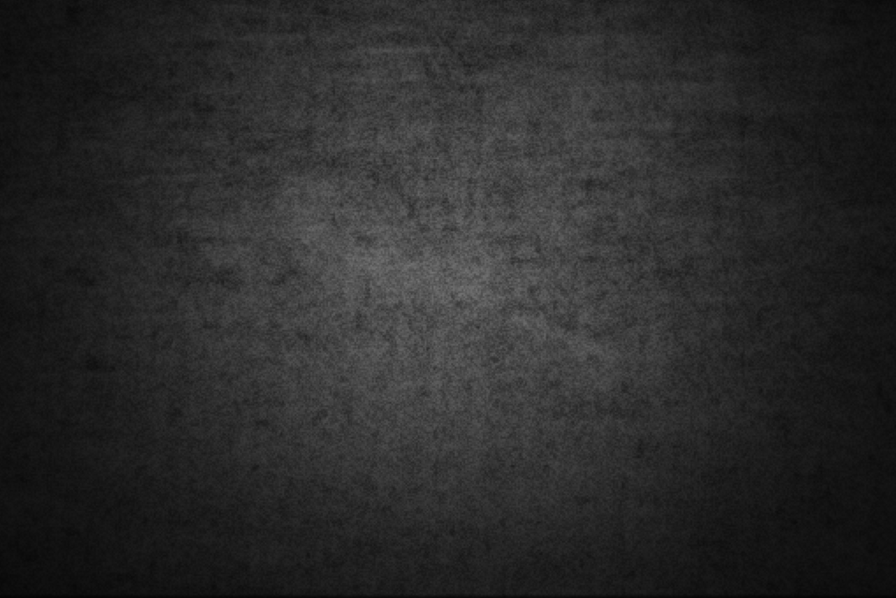
Reproduce this texture procedurally as a WebGL 2 fragment shader.

```glsl
#version 300 es
precision highp float;
uniform vec2 u_resolution;
out vec4 fragColor;

float hash(vec2 p) {
  return fract(sin(dot(p, vec2(12.9898, 78.233))) * 43758.5453);
}

float noise(vec2 p) {
  vec2 i = floor(p), f = fract(p);
  f = f * f * (3.0 - 2.0 * f);
  return mix(mix(hash(i), hash(i + vec2(1, 0)), f.x),
             mix(hash(i + vec2(0, 1)), hash(i + vec2(1, 1)), f.x), f.y);
}

// Layered noise centred on zero
float fbm(vec2 p) {
  float sum = 0.0, amp = 0.5;
  for (int i = 0; i < 4; i++) {
    sum += amp * (noise(p) - 0.5);
    p = mat2(1.8, 0.35, -0.35, 2.1) * p + 7.3;
    amp *= 0.55;
  }
  return sum;
}

// Soft line between two points
float crease(vec2 p, vec2 a, vec2 b, float width) {
  vec2 d = b - a;
  float t = clamp(dot(p - a, d) / dot(d, d), 0.0, 1.0);
  float dist = length(p - a - d * t) / width;
  return exp(-dist * dist);
}

// Soft oval stain
float stain(vec2 p, vec2 centre, vec2 size) {
  vec2 d = (p - centre) / size;
  return exp(-dot(d, d));
}

void main() {
  vec2 uv = gl_FragCoord.xy / u_resolution;
  vec2 p = gl_FragCoord.xy / u_resolution.y;

  // Vignette, falling off faster towards the bottom
  vec2 d = uv - vec2(0.5, 0.54);
  float fallY = d.y > 0.0 ? 3.3 : 5.0;
  float light = 0.045 + 0.285 * exp(-8.2 * d.x * d.x - fallY * d.y * d.y);

  // Horizontal mottling, stronger in the upper half
  float upper = smoothstep(0.25, 0.8, uv.y);
  float cloth = 0.30 * fbm(p * vec2(5.0, 13.0));
  cloth += (0.18 + 0.26 * upper) * fbm(p * vec2(14.0, 62.0) + 31.0);
  cloth += 0.22 * fbm(p * vec2(55.0, 48.0) + 11.0);

  // Faint upright threads
  cloth += 0.10 * (noise(p * vec2(75.0, 9.0)) - 0.5);

  // Thin wavy ridges
  vec2 warped = p + 0.025 * vec2(fbm(p * 9.0), fbm(p * 11.0 + 5.0));
  float ridge = 1.0 - abs(2.0 * noise(warped * vec2(4.0, 25.0) + 3.0) - 1.0);
  cloth += 0.13 * upper * smoothstep(0.88, 1.0, ridge) * noise(p * 7.0);

  // Pale creases
  float pale = 0.13 * crease(warped, vec2(0.47, 0.66), vec2(0.60, 0.56), 0.022);
  pale += 0.14 * crease(warped, vec2(0.62, 0.56), vec2(0.80, 0.515), 0.026);
  pale += 0.16 * crease(warped, vec2(0.86, 0.46), vec2(1.02, 0.405), 0.014);
  pale += 0.22 * crease(warped, vec2(0.24, 0.70), vec2(0.37, 0.705), 0.004);
  pale += 0.18 * crease(warped, vec2(0.58, 0.915), vec2(0.75, 0.91), 0.005);
  pale += 0.16 * crease(warped, vec2(0.60, 0.867), vec2(0.72, 0.866), 0.005);

  // Dark stains
  float dark = 0.28 * stain(warped, vec2(0.39, 0.53), vec2(0.010, 0.022));
  dark += 0.24 * stain(warped, vec2(1.11, 0.54), vec2(0.035, 0.010));
  dark += 0.22 * stain(warped, vec2(0.80, 0.83), vec2(0.008, 0.022));
  dark += 0.28 * stain(warped, vec2(0.155, 0.39), vec2(0.020, 0.014));
  dark += 0.25 * stain(warped, vec2(1.31, 0.29), vec2(0.010, 0.025));

  // Scattered flecks
  float fleck = 0.16 * smoothstep(0.74, 0.95, noise(p * vec2(70.0, 55.0) + 90.0));

  // Fine grain
  float grain = 0.34 * (noise(p * 340.0) - 0.5) + 0.20 * (noise(p * 190.0 + 40.0) - 0.5);

  float grey = light * (1.0 + cloth + grain + pale - dark - fleck);
  grey *= mix(0.4, 1.0, smoothstep(0.0, 0.008, uv.y));
  fragColor = vec4(vec3(clamp(grey, 0.0, 1.0)), 1.0);
}
```
